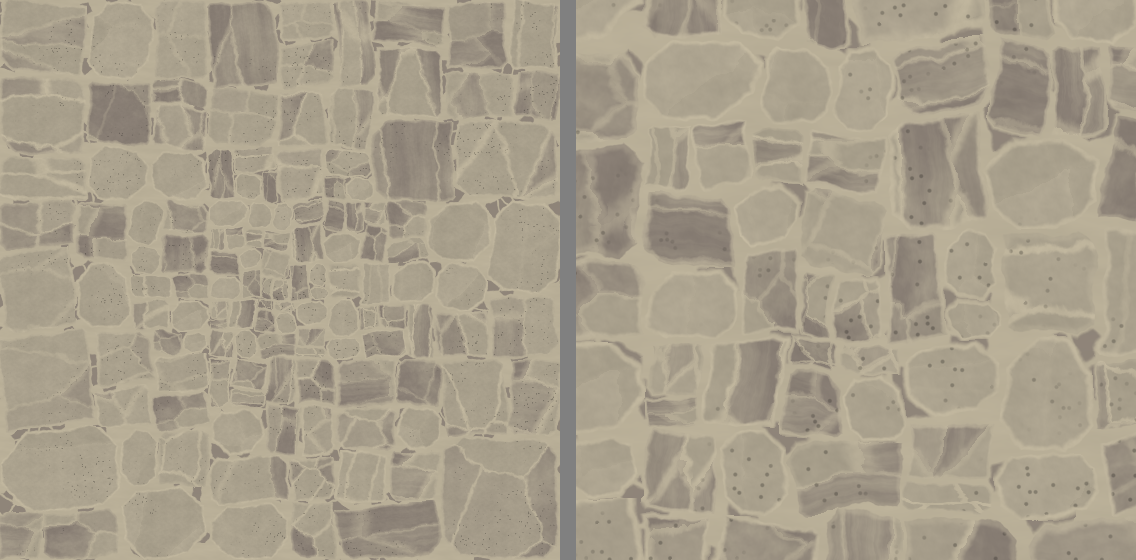
Left: the whole. Right: its middle third, enlarged.
A WebGL 1 fragment shader for this texture:

```glsl
precision highp float;
// Packed sheet of pale stone faces: rounded slabs and creased blocks, finer toward the centre.
uniform vec2 u_resolution;

const vec3 SHADOW = vec3(0.530, 0.490, 0.452);
const vec3 FACE = vec3(0.668, 0.633, 0.555);
const vec3 MORTAR = vec3(0.732, 0.693, 0.600);

float hash(vec2 p) {
  return fract(sin(dot(p, vec2(127.1, 311.7))) * 43758.5);
}

vec2 hash2(vec2 p) {
  return vec2(hash(p), hash(p + 19.7));
}

float waves(vec2 p) {
  float sum = 0.0;
  float gain = 0.5;
  for (int i = 0; i < 4; i++) {
    sum += gain * sin(p.x + 1.7 * sin(p.y)) * sin(p.y + 1.3 * sin(p.x * 0.8));
    p = mat2(1.6, 1.2, -1.2, 1.6) * p + 2.3;
    gain *= 0.55;
  }
  return sum;
}

// Cellular noise: x = distance to point, y = distance to border, z = cell id.
vec3 cellular(vec2 p, float seed) {
  vec2 base = floor(p);
  vec2 first = vec2(9.0);
  vec2 second = vec2(9.0);
  float id = 0.0;
  for (int y = -1; y <= 1; y++) {
    for (int x = -1; x <= 1; x++) {
      vec2 cell = base + vec2(float(x), float(y));
      vec2 toPoint = cell + 0.1 + 0.8 * hash2(cell + seed * 37.0) - p;
      if (dot(toPoint, toPoint) < dot(first, first)) {
        second = first;
        first = toPoint;
        id = hash(cell + seed * 53.0 + 4.1);
      } else if (dot(toPoint, toPoint) < dot(second, second)) {
        second = toPoint;
      }
    }
  }
  float border = dot(0.5 * (first + second), normalize(second - first));
  return vec3(length(first), border, id);
}

// Splits the canvas into rectangles, xy = low corner and zw = high corner.
vec4 packedCell(vec2 p, out float seed) {
  vec2 lo = vec2(0.0);
  vec2 hi = vec2(1.0);
  seed = 0.37;
  for (int i = 0; i < 13; i++) {
    vec2 size = hi - lo;
    float radius = length(0.5 * (lo + hi) - 0.5);
    float limit = mix(0.065, 0.215, smoothstep(0.06, 0.6, radius));
    if (max(size.x, size.y) < limit * (0.75 + 0.5 * seed)) break;
    vec2 axis = size.x > size.y ? vec2(1.0, 0.0) : vec2(0.0, 1.0);
    float cut = dot(axis, mix(lo, hi, 0.35 + 0.3 * hash(vec2(seed, 3.0))));
    float side = step(cut, dot(axis, p));
    lo = mix(lo, mix(lo, vec2(cut), axis), side);
    hi = mix(mix(hi, vec2(cut), axis), hi, side);
    seed = hash(vec2(seed * 7.0 + side, float(i)));
  }
  return vec4(lo, hi);
}

// Signed distance to a box with its corners cut off.
float chamferBox(vec2 q, vec2 halfSize, float keep) {
  vec2 a = abs(q);
  vec2 edge = a - halfSize;
  float corner = (a.x + a.y - keep * (halfSize.x + halfSize.y)) * 0.707;
  return max(max(edge.x, edge.y), corner);
}

// Creased facets with streaky shadows; slab = 1 keeps the face nearly flat.
vec3 stoneFace(vec2 local, float radius, float seed, float slab) {
  float grain = hash(vec2(seed, 8.0));
  vec2 stretch = grain < 0.35 ? vec2(0.9, 0.3) : grain < 0.65 ? vec2(0.3, 0.9) : vec2(0.6);
  vec2 bent = local + 0.07 * waves(local * 5.0 + seed * 9.0);
  vec3 facet = cellular(bent * stretch + seed * 20.0, seed);
  float tone = mix(facet.z, hash(vec2(seed, 5.0)), 0.45);
  vec2 slope = hash2(vec2(seed, facet.z)) * 4.0 - 2.0;
  float falloff = 0.78 + 0.3 * sin(dot(local, slope) + 6.3 * facet.z);
  falloff += 0.3 * waves(local * stretch * stretch * 9.0 + seed * 40.0);
  float shade = clamp(smoothstep(0.4, 0.6, tone) * falloff * (1.0 - slab), 0.0, 1.0);
  vec3 color = mix(FACE * (0.975 + 0.05 * facet.z), SHADOW, shade);
  float reach = facet.y * radius / max(stretch.x, stretch.y);
  float crease = 1.0 - smoothstep(0.0005, min(0.0045, 0.12 * radius), reach);
  float strength = mix(0.4 + 0.6 * hash(vec2(seed, 6.0)), 0.12, slab);
  return mix(color, MORTAR * 1.02, crease * strength * (1.0 - 0.4 * shade));
}

void main() {
  vec2 uv = gl_FragCoord.xy / u_resolution;
  float pixel = 1.0 / u_resolution.y;

  // Uneven, slightly chipped outlines
  vec2 p = uv + 0.008 * vec2(waves(uv * 21.0), waves(uv.yx * 21.0 + 9.0));
  p += 0.0016 * vec2(waves(uv * 150.0), waves(uv.yx * 150.0 + 5.0));

  float seed;
  vec4 cell = packedCell(p, seed);
  vec2 size = cell.zw - cell.xy;
  float narrow = min(size.x, size.y);
  float margin = 0.0008 + narrow * (0.005 + 0.04 * hash(vec2(seed, 1.0)));
  vec2 halfSize = 0.5 * size - margin;
  float turn = 0.26 * (hash(vec2(seed, 2.0)) - 0.5);
  vec2 q = mat2(cos(turn), sin(turn), -sin(turn), cos(turn)) * (p - 0.5 * (cell.xy + cell.zw));

  // Outline: squarish cells often become octagonal slabs
  float squareness = narrow / max(size.x, size.y);
  float slab = step(0.66, squareness) * step(hash(vec2(seed, 4.0)), 0.4);
  float cornerSeed = hash(vec2(seed, dot(sign(q), vec2(1.0, 2.0))));
  float keep = mix(0.82 + 0.25 * cornerSeed, 0.70 + 0.11 * cornerSeed, slab);
  float dist = chamferBox(q, halfSize, keep);

  // Mortar with faint streaks and dark fragments
  vec3 mortar = MORTAR * (0.99 + 0.025 * waves(uv * vec2(35.0, 130.0)));
  vec3 shard = cellular(p * 38.0, 0.2);
  float chip = step(0.74, shard.z) * smoothstep(0.02, 0.12, shard.y);
  mortar = mix(mortar, SHADOW, 0.85 * chip * smoothstep(0.0, 0.003, dist));

  // Face, worn pale rim, mottling, grain and pits
  vec3 face = stoneFace(q / halfSize, min(halfSize.x, halfSize.y), seed, slab);
  float rimWidth = min(0.0055, 0.07 * narrow);
  float rim = 1.0 - smoothstep(0.25 * rimWidth, rimWidth, -dist);
  float wear = mix(0.25 + 0.7 * hash(vec2(seed, 7.0)), 0.95, slab);
  face = mix(face, MORTAR * 1.025, rim * wear);
  face *= 1.0 + 0.03 * waves(uv * 60.0) + 0.025 * waves(uv * 290.0);
  vec3 pit = cellular(uv * 200.0, 0.6);
  float cluster = smoothstep(-0.1, 0.4, waves(uv * 17.0 + 3.0));
  float speck = step(0.85, pit.z) * (1.0 - smoothstep(0.12, 0.34, pit.x)) * cluster;
  face *= 1.0 - 0.24 * speck * (1.0 - rim);

  float cover = 1.0 - smoothstep(-pixel, pixel, dist);
  gl_FragColor = vec4(mix(mortar, face, cover), 1.0);
}
```
